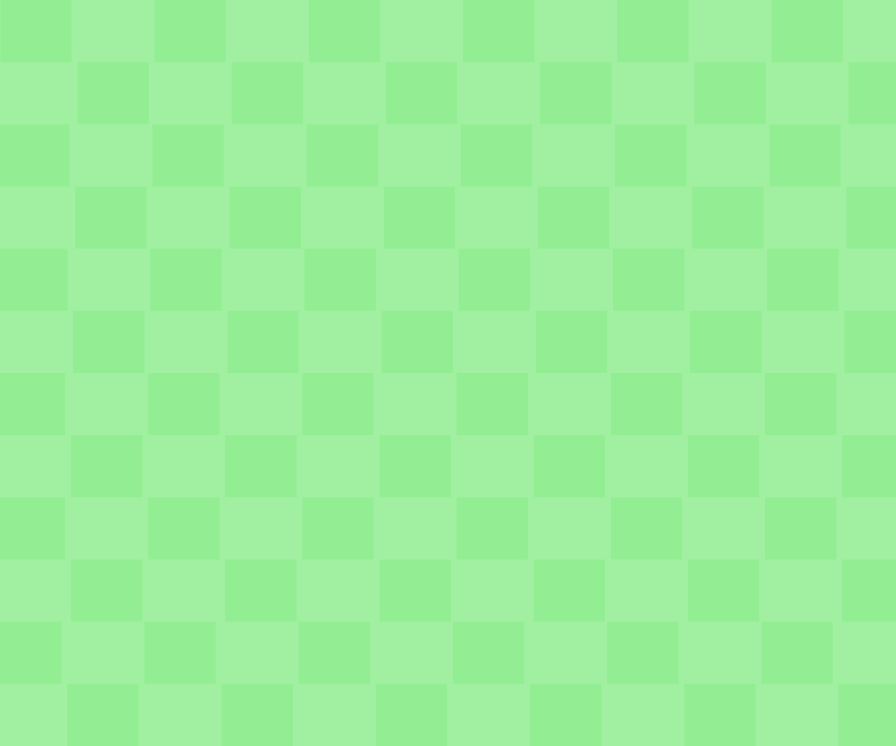
This pattern is drawn by a WebGL 1 fragment shader. Its source:

```glsl
precision highp float;
// Pale green checkerboard whose row pairs slip gradually to the left.

#define ROWS 12.0
#define PERIOD 0.17214       // dark square to dark square, in canvas widths
#define SQUARE_WIDTH 0.0797  // dark square, in canvas widths
#define FIRST_EDGE 0.0003    // left edge of the top row
#define PAIR_SLIP 0.0024     // leftward shift per pair of rows
#define LATE_SLIP 0.0017     // extra shift of the last pair
#define HELD_PAIR 4.0        // pair that keeps the shift of the one above
#define LIGHT_GREEN vec3(0.63, 0.943, 0.63)
#define DARK_GREEN vec3(0.576, 0.933, 0.576)

uniform vec2 u_resolution;

// Left edge of a dark square in the given row, counted from the top.
float rowStart(float row) {
  float pair = floor(row * 0.5 + 0.25);
  float stagger = 0.5 * PERIOD * mod(row, 2.0);
  float held = step(HELD_PAIR - 0.5, pair);
  float late = step(HELD_PAIR + 0.5, pair);
  return FIRST_EDGE + stagger - PAIR_SLIP * (pair - held) - LATE_SLIP * late;
}

// Smooth coverage of the dark squares along one row.
float darkSquares(float x, float row, float pixel) {
  float center = rowStart(row) + 0.5 * SQUARE_WIDTH;
  float offset = abs(fract((x - center) / PERIOD + 0.5) - 0.5) * PERIOD;
  return clamp((0.5 * SQUARE_WIDTH - offset) / pixel + 0.5, 0.0, 1.0);
}

void main() {
  vec2 uv = gl_FragCoord.xy / u_resolution;
  vec2 pixel = vec2(1.0, ROWS) / u_resolution;

  // Blend the two rows that meet at the nearest horizontal edge.
  float depth = (1.0 - uv.y) * ROWS;
  float edge = floor(depth + 0.5);
  float below = clamp((depth - edge) / pixel.y + 0.5, 0.0, 1.0);
  float dark = mix(darkSquares(uv.x, edge - 1.0, pixel.x),
                   darkSquares(uv.x, edge, pixel.x), below);

  gl_FragColor = vec4(mix(LIGHT_GREEN, DARK_GREEN, dark), 1.0);
}
```
